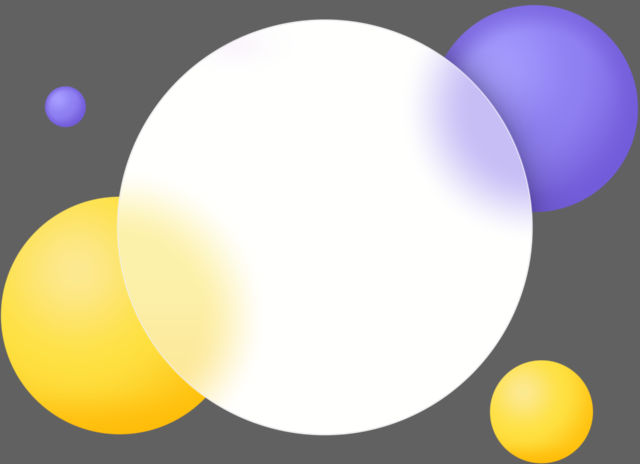
Write a Shadertoy shader that draws this background.

```glsl
// Frosted glass disc over shaded violet and yellow balls on flat grey.
// Each ball is a circle distance with a three-stop ramp around an offset
// highlight; the glass shows the same circles again with wide soft edges.

#define GLASS vec3(0.700, 0.510, 0.448)  // centre x, centre y, radius
#define BIG_VIOLET vec3(1.152, 0.766, 0.223)
#define BIG_YELLOW vec3(0.258, 0.320, 0.256)
#define SMALL_VIOLET vec3(0.141, 0.770, 0.044)
#define SMALL_YELLOW vec3(1.167, 0.1125, 0.111)
#define HIGHLIGHT vec2(-0.36, 0.38)
#define FROST_BLUR 0.080
#define SHADOW_WIDTH 0.030
#define RIM_WIDTH 0.0022

const vec3 BACKDROP = vec3(0.38);
const vec3 GLASS_WHITE = vec3(1.0, 1.0, 0.995);

float circleDist(vec2 p, vec3 circle) {
    return length(p - circle.xy) - circle.z;
}

// Antialiased coverage of a signed distance
float cover(float d) {
    float pixel = 1.0 / iResolution.y;
    return 1.0 - smoothstep(-pixel, pixel, d);
}

// Defocused coverage seen through the glass
float frosted(vec2 p, vec3 circle) {
    return 1.0 - smoothstep(-FROST_BLUR, FROST_BLUR, circleDist(p, circle) + 0.010);
}

// Ramp from highlight through body to the deep far side
vec3 ramp(vec2 q, vec3 light, vec3 body, vec3 deep) {
    float fall = length(q - HIGHLIGHT);
    vec3 col = mix(light, body, smoothstep(0.0, 0.85, fall));
    return mix(col, deep, smoothstep(0.75, 1.55, fall));
}

vec3 violetBall(vec3 col, vec2 p, vec3 circle) {
    vec2 q = (p - circle.xy) / circle.z;
    vec3 deep = vec3(0.45, 0.36, 0.85);
    vec3 ball = ramp(q, vec3(0.65, 0.61, 1.0), vec3(0.56, 0.50, 0.95), deep);
    ball = mix(ball, deep, 0.6 * smoothstep(0.72, 1.0, length(q)));
    return mix(col, ball, cover(circleDist(p, circle)));
}

vec3 yellowBall(vec3 col, vec2 p, vec3 circle) {
    vec2 q = (p - circle.xy) / circle.z;
    vec3 ball = ramp(q, vec3(0.99, 0.91, 0.56), vec3(0.995, 0.88, 0.26),
                     vec3(1.0, 0.76, 0.06));
    ball = mix(ball, vec3(1.0, 0.72, 0.02), 0.6 * smoothstep(0.6, 1.0, -q.y));
    return mix(col, ball, cover(circleDist(p, circle)));
}

void mainImage(out vec4 fragColor, in vec2 fragCoord) {
    vec2 p = fragCoord / iResolution.y;
    float glassDist = circleDist(p, GLASS);

    // Balls behind the glass
    vec3 col = violetBall(BACKDROP, p, SMALL_VIOLET);
    col = yellowBall(col, p, SMALL_YELLOW);
    col = yellowBall(col, p, BIG_YELLOW);
    col = violetBall(col, p, BIG_VIOLET);

    // Shadow the glass casts on the violet ball
    float shadow = exp(-max(glassDist, 0.0) / SHADOW_WIDTH);
    col *= 1.0 - 0.24 * shadow * cover(circleDist(p, BIG_VIOLET));

    // Glass body with the blurred balls and a faint lilac tint at the top
    vec3 frostYellow = mix(vec3(0.99, 0.91, 0.60), vec3(0.99, 0.945, 0.67),
                           smoothstep(0.15, 0.45, p.y));
    vec3 glass = mix(GLASS_WHITE, frostYellow, frosted(p, BIG_YELLOW));
    glass = mix(glass, vec3(0.78, 0.745, 0.965), frosted(p, BIG_VIOLET));
    vec2 tint = (p - vec2(0.505, 0.902)) / vec2(0.075, 0.035);
    glass = mix(glass, vec3(0.97, 0.94, 0.98), 0.6 * exp(-dot(tint, tint)));

    // Pale rim line, then composite
    float rim = 1.0 - smoothstep(0.0, RIM_WIDTH, abs(glassDist + RIM_WIDTH));
    glass = mix(glass, vec3(0.93, 0.92, 0.94), 0.65 * rim);
    col = mix(col, glass, cover(glassDist));

    fragColor = vec4(col, 1.0);
}
```
